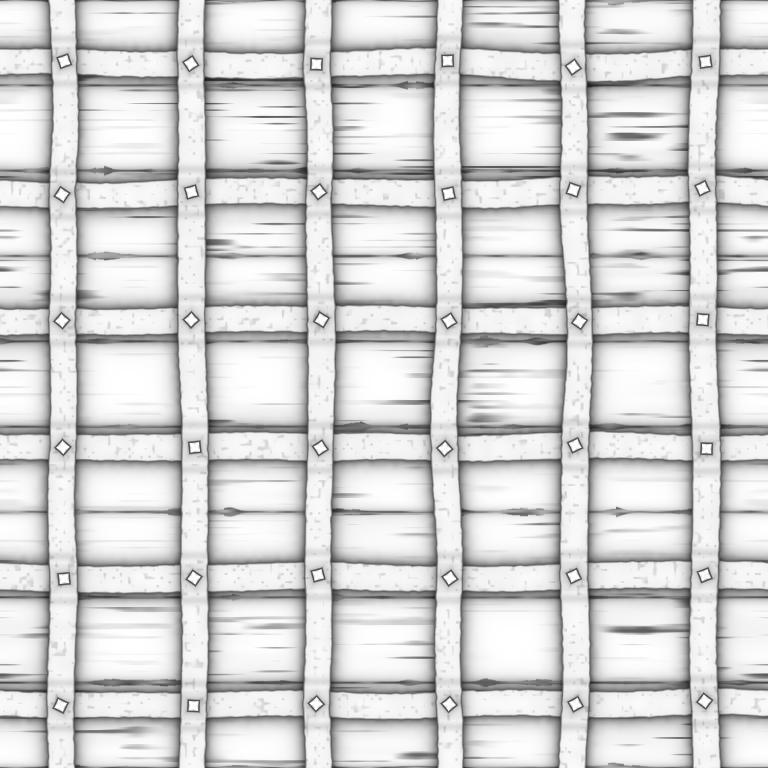
A Shadertoy shader for this texture map:

```glsl
// Pale wooden planks behind a lattice of riveted, slightly crooked metal straps.

float hash(vec2 p)
{
    uvec2 q = uvec2(ivec2(p)) * uvec2(1597334673u, 3812015801u);
    uint h = (q.x ^ q.y) * 1597334673u;
    h = (h ^ (h >> 15)) * 2246822519u;
    return float((h ^ (h >> 13)) & 0xffffu) / 65535.0;
}

// Value noise that wraps after "period" lattice steps.
float noise(vec2 p, vec2 period, float seed)
{
    vec2 i = floor(p), f = fract(p);
    f = f * f * (3.0 - 2.0 * f);
    vec2 a = mod(i, period) + seed, b = mod(i + 1.0, period) + seed;
    return mix(mix(hash(a), hash(vec2(b.x, a.y)), f.x),
               mix(hash(vec2(a.x, b.y)), hash(b), f.x), f.y);
}

// Displacement of the crossing in a lattice cell.
vec2 crossing(vec2 cell)
{
    cell = mod(cell, 6.0);
    return (vec2(hash(cell + 11.0), hash(cell + 37.0)) - 0.5) * 0.06;
}

// Signed distance to a strap; p.x runs across it, p.y along it.
float strapDistance(vec2 p, bool vertical)
{
    float id = floor(p.x), t = p.y - 0.5, j = floor(t);
    float f = smoothstep(0.0, 1.0, fract(t));
    vec2 a = vertical ? vec2(id, j) : vec2(j, id);
    vec2 b = vertical ? vec2(id, j + 1.0) : vec2(j + 1.0, id);
    vec2 offset = mix(crossing(a), crossing(b), f);
    float seed = vertical ? 53.0 : 71.0;
    float width = mix(hash(mod(a, 6.0) + seed), hash(mod(b, 6.0) + seed), f);
    float bow = (hash(mod(a, 6.0) + seed + 30.0) - 0.5) * 0.04 * sin(3.14159 * fract(t));
    float center = 0.5 + (vertical ? offset.x : offset.y) + bow;
    return abs(fract(p.x) - center) - 0.102 - 0.012 * width;
}

float planks(vec2 uv, float pixel)
{
    // Fine streaks gathered in loose groups
    float fine = noise(uv * vec2(11.0, 230.0), vec2(11.0, 230.0), 5.0);
    float broken = noise(uv * vec2(50.0, 230.0), vec2(50.0, 230.0), 90.0);
    float group = smoothstep(0.4, 0.8, noise(uv * vec2(7.0, 22.0), vec2(7.0, 22.0), 19.0));
    float tone = 1.0 - 0.6 * smoothstep(0.66, 0.98, fine + 0.12 * (broken - 0.5)) * (0.12 + 0.88 * group);
    tone -= 0.05 * group * noise(uv * vec2(8.0, 90.0), vec2(8.0, 90.0), 43.0);

    // Nine planks with chipped seams
    float s = uv.y * 9.0, row = floor(s + 0.5);
    float d = abs(s - row);
    float chip = noise(vec2(uv.x * 30.0, row), vec2(30.0, 9.0), 61.0);
    float block = hash(vec2(floor(uv.x * 96.0), mod(row, 9.0) + 200.0));
    float width = 0.011 + 0.04 * pow(chip, 4.0) * (0.5 + block);
    float gap = 0.3 + 0.45 * noise(uv * vec2(48.0, 260.0), vec2(48.0, 260.0), 77.0);
    tone *= 1.0 - 0.3 * exp(-d * 28.0);
    return mix(gap, tone, smoothstep(width - 9.0 * pixel, width + 9.0 * pixel, d));
}

// Speckled metal with a dark rim along the edge.
float metal(vec2 uv, float d)
{
    float spots = noise(uv * 190.0, vec2(190.0), 3.0);
    float mottle = noise(uv * 60.0, vec2(60.0), 29.0);
    float tone = 0.985 - 0.13 * smoothstep(0.68, 1.0, spots) - 0.03 * mottle;
    return tone * (1.0 - 0.55 * smoothstep(-0.018, 0.0, d) - 0.05 * exp(d * 30.0));
}

void mainImage(out vec4 fragColor, in vec2 fragCoord)
{
    vec2 uv = fragCoord / iResolution.xy;
    float pixel = 1.0 / iResolution.y, aa = 4.5 * pixel;
    vec2 p = uv * 6.0;

    float rough = (noise(uv * 130.0, vec2(130.0), 13.0) - 0.5) * 0.009;
    float dv = strapDistance(p, true) + rough;
    float dh = strapDistance(p.yx, false) + rough;
    vec2 q = fract(p) - 0.5 - crossing(floor(p));

    // Wood shaded by both sets of straps
    float tone = planks(uv, pixel);
    tone *= 1.0 - 0.57 * exp(-max(dv, 0.0) * 21.0);
    tone *= 1.0 - 0.57 * exp(-max(dh, 0.0) * 21.0);

    // Horizontal straps, passing under the vertical ones
    float under = metal(uv, dh) * (1.0 - 0.42 * exp(-max(dv, 0.0) * 28.0));
    tone = mix(tone, under, smoothstep(aa, -aa, dh));

    // Vertical straps, bent over each crossing
    float bend = (abs(q.y) - 0.175) / 0.035;
    float over = metal(uv, dv) * (1.0 - 0.11 * exp(-bend * bend));
    over *= 1.0 - 0.05 * smoothstep(0.13, 0.1, abs(q.y));
    tone = mix(tone, over, smoothstep(aa, -aa, dv));

    // Square pyramid rivets, each turned at random
    float angle = 1.5708 * hash(floor(p) + 131.0);
    vec2 r = abs(mat2(cos(angle), -sin(angle), sin(angle), cos(angle)) * q);
    float d = max(r.x, r.y) - 0.049;
    tone *= 1.0 - 0.2 * exp(-max(d, 0.0) * 45.0);
    float facet = 0.7 + 0.3 * smoothstep(0.008, 0.03, -d + 0.35 * min(r.x, r.y));
    float rivet = mix(facet, 0.32, smoothstep(-0.016, -0.007, d));
    tone = mix(tone, rivet, smoothstep(aa, -aa, d));

    fragColor = vec4(vec3(clamp(tone, 0.0, 1.0)), 1.0);
}
```
